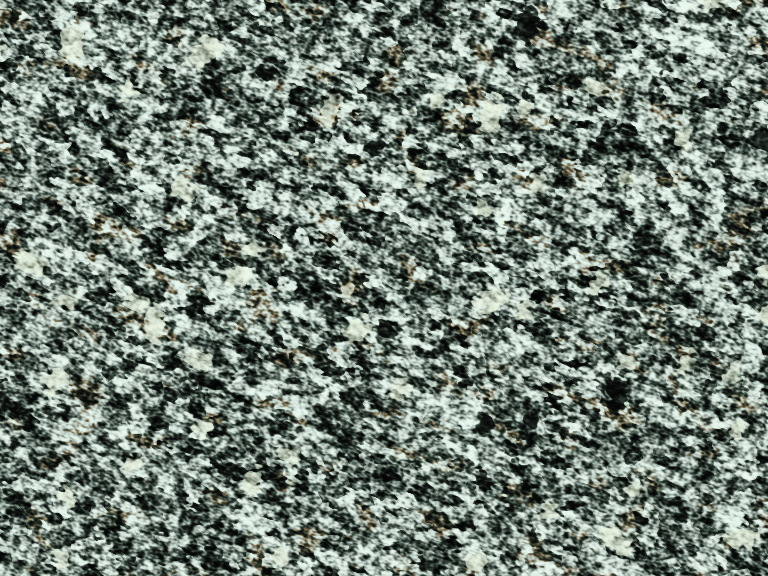
Write a WebGL 2 fragment shader that draws this texture.

```glsl
#version 300 es
precision highp float;
// Polished speckled granite: pale feldspar, grey quartz and black mica with a slight foliation.

uniform vec2 u_resolution;
out vec4 fragColor;

float hash(vec2 p) {
    vec3 h = fract(vec3(p.xyx) * 0.1031);
    h += dot(h, h.yzx + 33.33);
    return fract((h.x + h.y) * h.z);
}

vec2 hash2(vec2 p) {
    return vec2(hash(p), hash(p + 71.7));
}

mat2 rotation(float a) {
    return mat2(cos(a), sin(a), -sin(a), cos(a));
}

float cornerSlope(vec2 cell, vec2 offset) {
    float a = 6.2832 * hash(cell);
    return dot(vec2(cos(a), sin(a)), offset);
}

// Gradient noise, scaled to a standard deviation of about one
float noise(vec2 p) {
    vec2 i = floor(p), f = fract(p);
    vec2 w = f * f * f * (f * (f * 6.0 - 15.0) + 10.0);
    vec2 e = vec2(1.0, 0.0);
    float low = mix(cornerSlope(i, f), cornerSlope(i + e, f - e), w.x);
    float high = mix(cornerSlope(i + e.yx, f - e.yx), cornerSlope(i + 1.0, f - 1.0), w.x);
    return mix(low, high, w.y) / 0.216;
}

// Random tone per crystal, blended narrowly across the cell borders
float crystals(vec2 p) {
    vec2 cell = floor(p);
    float total = 0.0, weight = 0.0;
    for (int y = -1; y <= 1; y++)
    for (int x = -1; x <= 1; x++) {
        vec2 id = cell + vec2(x, y);
        float w = exp(-18.0 * length(id + hash2(id) - p));
        total += w * (hash(id + 19.3) - 0.5);
        weight += w;
    }
    return total / weight / 0.289;
}

// Scattered large crystals: x covers the pale ones, y the black clots
vec2 largeCrystals(vec2 p, float roughness) {
    vec2 cell = floor(p), cover = vec2(0.0);
    for (int y = -1; y <= 1; y++)
    for (int x = -1; x <= 1; x++) {
        vec2 id = cell + vec2(x, y);
        float kind = hash(id + 5.1), size = hash(id + 43.7);
        vec2 d = rotation(2.4 * hash(id + 88.2) - 1.6) * (p - id - hash2(id + 12.9));
        d = abs(d) * vec2(0.85, 1.0 + 0.5 * size);
        float radius = mix(0.11, 0.25, size * size);
        float edge = pow(dot(d * d * d, vec2(1.0)), 1.0 / 3.0) - radius + 0.035 * roughness;
        float inside = 1.0 - smoothstep(-0.03, 0.03, edge);
        cover = max(cover, inside * vec2(step(kind, 0.36), step(0.94, kind)));
    }
    return cover;
}

void main() {
    vec2 p = gl_FragCoord.xy / u_resolution.y;
    vec2 along = rotation(0.353) * p;
    vec2 q = along * vec2(0.8, 1.25);

    // Ragged grain borders
    float rough = noise(q * 75.0 + 31.0);
    vec2 warp = vec2(noise(q * 95.0 + 7.0), rough) * 0.0032;

    // Sum of crystal tones and mottling at several sizes
    float z = 0.66 * crystals((q + warp) * 54.0);
    z += 0.42 * noise((q + warp) * 36.0 + 3.0);
    z += 0.52 * noise(q * 82.0 + 57.0);
    z += 0.36 * noise(q * 165.0 + 23.0);
    z += 0.20 * noise(q * 9.0 + 91.0) - 0.05;

    // Streaked pale vein in the upper right corner
    float vein = smoothstep(1.17, 1.26, along.y);
    z += vein * (0.25 + 0.45 * noise(along * vec2(14.0, 75.0)));

    // Large pale crystals and black clots
    vec2 large = largeCrystals(p * 9.0, rough);
    z = mix(z, 1.25 + 0.38 * z, 0.85 * large.x);
    z = mix(z, -1.9 + 0.4 * z, 0.85 * large.y);

    // Even spread of tones, with a cool green cast
    float tone = 0.01 + 0.94 / (1.0 + exp(-1.7 * z));
    vec3 color = tone + vec3(-0.035, 0.028, -0.012) * smoothstep(-0.05, 0.3, tone);

    // Warm cream in the large crystals, brown stains in the midtones
    color += vec3(0.025, 0.005, -0.025) * large.x;
    float stain = smoothstep(1.1, 1.8, noise(q * 17.0 + 140.0) + 0.35 * rough);
    stain *= smoothstep(0.1, 0.25, tone) * (1.0 - smoothstep(0.5, 0.75, tone));
    color *= mix(vec3(1.0), vec3(1.15, 0.92, 0.76), stain);

    fragColor = vec4(clamp(color, 0.0, 1.0), 1.0);
}
```
